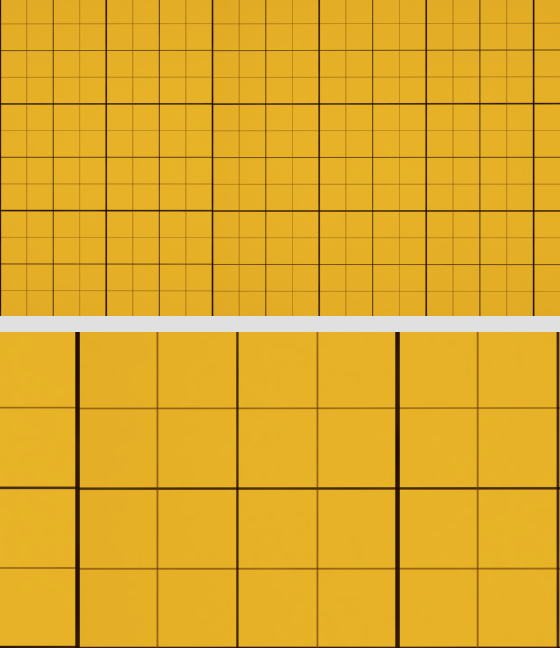
Top, the full canvas; bottom, a detail of the centre.
This pattern is drawn by a Shadertoy shader. Its source:

```glsl
// Amber panel ruled with a three-weight square grid: heavy lines every four
// cells, medium lines every two, faint hairlines between. Each line is an exact
// box coverage; panels two heavy squares wide add soft shading and a small jog.

const vec3 AMBER = vec3(0.908, 0.702, 0.153);
const vec3 OCHRE = vec3(0.800, 0.560, 0.115);
const vec3 INK   = vec3(0.130, 0.050, 0.020);
const vec3 BROWN = vec3(0.420, 0.220, 0.030);

const float CELLS_X = 11.955;  // fine cells per canvas height
const float CELLS_Y = 11.850;
const float PANEL_CELLS = 8.0;

float hash(vec2 p) {
    vec3 q = fract(vec3(p.xyx) * 0.1031);
    q += dot(q, q.yzx + 33.33);
    return fract((q.x + q.y) * q.z);
}

float valueNoise(vec2 p) {
    vec2 i = floor(p), f = fract(p);
    f = f * f * (3.0 - 2.0 * f);
    return mix(mix(hash(i), hash(i + vec2(1, 0)), f.x),
               mix(hash(i + vec2(0, 1)), hash(i + vec2(1, 1)), f.x), f.y);
}

// Share of a filter window of size px covered by a stripe of the given width
float stripe(float dist, float width, float px) {
    float lo = max(dist - 0.5 * px, -0.5 * width);
    float hi = min(dist + 0.5 * px, 0.5 * width);
    return clamp((hi - lo) / px, 0.0, 1.0);
}

// Nearest ruled line on one axis: rgb is its ink, a its coverage
vec4 ruledLine(float cell, float cellsPerUnit, float px, float seed) {
    float index = floor(cell + 0.5);
    float dist = (cell - index) / cellsPerUnit;
    float rank = mod(index, 4.0);
    float wear = mix(0.90, 1.05, hash(vec2(index + 40.0, seed)));
    if (rank < 0.5) return vec4(INK, stripe(dist, 0.0048, px));
    if (abs(rank - 2.0) < 0.5) return vec4(INK, 0.88 * stripe(dist, 0.0027 * wear, px));
    return vec4(BROWN, 0.68 * stripe(dist, 0.0019 * wear, px));
}

// Amber ground: vignette, darker left edge of each panel, faint mottling
vec3 ground(vec2 uv, vec2 p, float cellX) {
    vec2 c = uv - vec2(0.49, 0.5);
    float panel = floor(cellX / PANEL_CELLS);
    float across = fract(cellX / PANEL_CELLS);
    float seam = panel == 1.0 ? 0.13 : 0.03 * step(1.5, panel);
    float shade = 0.50 * dot(c * c, vec2(0.6, 1.3));
    shade += seam * exp(-4.0 * across);
    shade += 0.03 * (valueNoise(p * 7.0) - 0.5);
    shade += 0.03 * (valueNoise(p * 130.0) - 0.5);
    return mix(AMBER, OCHRE, clamp(shade, 0.0, 1.0));
}

void mainImage(out vec4 fragColor, in vec2 fragCoord) {
    vec2 uv = fragCoord / iResolution.xy;
    vec2 p = fragCoord / iResolution.y;
    float px = 1.2 / iResolution.y;

    // Columns widen slightly to the right; rows spread slightly
    float cellX = CELLS_X * (p.x - 0.001) - 0.062 * p.x * p.x;
    float jog = 0.0015 * step(PANEL_CELLS, cellX) * (1.0 - uv.x);
    float cellY = CELLS_Y * (1.0 - 0.006 * uv.x) * (p.y - 0.5023 + jog) + 6.0;

    vec3 col = ground(uv, p, cellX);
    vec4 row = ruledLine(cellY, CELLS_Y, px, 3.0);
    vec4 column = ruledLine(cellX, CELLS_X, px, 11.0);

    // Uneven ink along the strokes; rows print a little lighter
    float ink = mix(0.9, 1.0, valueNoise(p * 24.0));
    col = mix(col, row.rgb, row.a * ink * 0.95);
    col = mix(col, column.rgb, column.a * ink);

    fragColor = vec4(col, 1.0);
}
```
